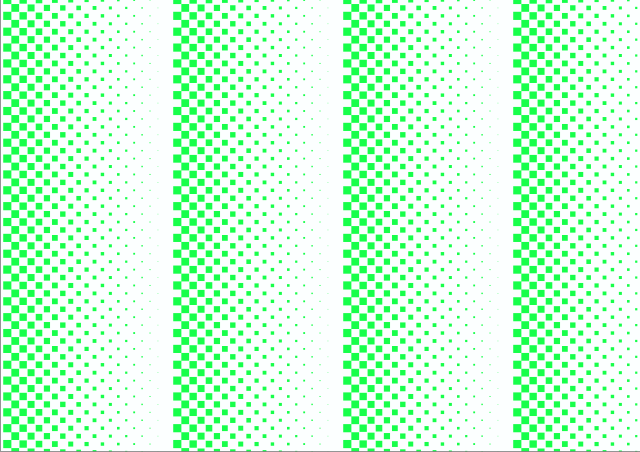
Write a WebGL 1 fragment shader that draws this pattern.

```glsl
precision highp float;

uniform vec2 u_resolution;

// Lengths are fractions of the canvas width
const float BAND_PERIOD = 0.265625;
const float BAND_START = 0.0052;
const float CELL = 0.01239;
const float COLUMNS = 20.0;
const float FIRST_SIZE = 1.03;   // square side in cells, first column
const float SIZE_STEP = 0.05;    // shrink per column
const float EDGE_WIDTH = 0.0013;

const vec3 PAPER = vec3(0.99, 1.0, 1.0);
const vec3 GREEN = vec3(0.09, 1.0, 0.29);
const vec3 EDGE_GREY = vec3(0.5);

// Share of a pixel-wide span centred at d that lies within [-halfSize, halfSize]
float spanCoverage(float d, float halfSize, float pixel) {
    float low = max(d - 0.5 * pixel, -halfSize);
    float high = min(d + 0.5 * pixel, halfSize);
    return clamp((high - low) / pixel, 0.0, 1.0);
}

// Staggered square of one column; cellPos is measured in cells
float squareCoverage(vec2 cellPos, float column, float pixel) {
    if (column < 0.0 || column >= COLUMNS) return 0.0;
    float halfSize = 0.5 * (FIRST_SIZE - SIZE_STEP * column);
    float dx = cellPos.x - column - 0.5;
    float dy = mod(cellPos.y - column + 1.0, 2.0) - 1.0;
    return spanCoverage(dx, halfSize, pixel) * spanCoverage(dy, halfSize, pixel);
}

// Bands of shrinking squares, with rows counted from the top
float halftone(vec2 p, float canvasTop, float pixel) {
    float bandX = mod(p.x - BAND_START + CELL, BAND_PERIOD) - CELL;
    vec2 cellPos = vec2(bandX, canvasTop - p.y) / CELL;
    float column = floor(cellPos.x);
    float ink = 0.0;
    // Neighbouring columns keep the shared edges smooth
    for (int i = -1; i <= 1; i++) {
        ink += squareCoverage(cellPos, column + float(i), pixel / CELL);
    }
    return min(ink, 1.0);
}

void main() {
    float pixel = 1.0 / u_resolution.x;
    vec2 p = gl_FragCoord.xy * pixel;

    vec3 color = mix(PAPER, GREEN, halftone(p, u_resolution.y * pixel, pixel));

    // Thin line along the left and bottom edges
    float edge = spanCoverage(min(p.x, p.y), EDGE_WIDTH, pixel);
    color = mix(color, EDGE_GREY, edge);

    gl_FragColor = vec4(color, 1.0);
}
```
